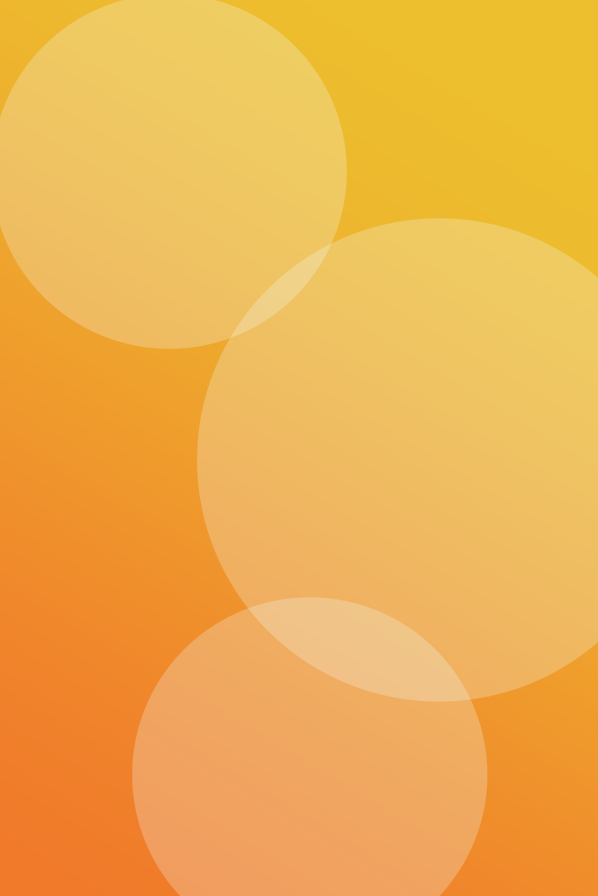
Give the GLSL for this background, as a Shadertoy shader.

```glsl
const vec3 EMBER = vec3(0.943, 0.472, 0.165);
const vec3 GOLD = vec3(0.930, 0.745, 0.182);
const vec3 VEIL = vec3(0.950, 1.0, 1.0);
const float VEIL_OPACITY = 0.25;

// Centre and radius of each disc, in canvas widths
const vec3 DISCS[3] = vec3[3](
    vec3(0.283, 1.213, 0.297),
    vec3(0.734, 0.730, 0.4045),
    vec3(0.518, 0.203, 0.297)
);

// Diagonal blend from the lower left to the upper right
vec3 warmGradient(vec2 p, vec3 low, vec3 high) {
    float along = dot(p, vec2(0.6, 1.0));
    return mix(low, high, smoothstep(-0.1, 1.9, along));
}

// Antialiased coverage of a disc
float discMask(vec2 p, vec3 disc, float pixel) {
    float dist = length(p - disc.xy) - disc.z;
    return 1.0 - smoothstep(-0.75 * pixel, 0.75 * pixel, dist);
}

void mainImage(out vec4 fragColor, in vec2 fragCoord) {
    // Width spans 0 to 1, height spans 0 to 1.5
    vec2 p = fragCoord / iResolution.xy * vec2(1.0, 1.5);
    float pixel = 1.0 / iResolution.x;

    vec3 color = warmGradient(p, EMBER, GOLD);

    // Translucent discs, brighter where they overlap
    for (int i = 0; i < 3; i++) {
        color = mix(color, VEIL, VEIL_OPACITY * discMask(p, DISCS[i], pixel));
    }

    fragColor = vec4(color, 1.0);
}
```
